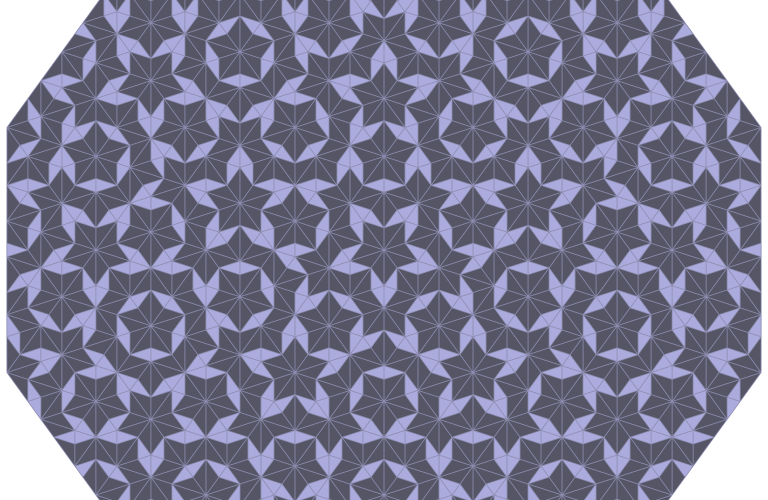
This pattern is drawn by a WebGL 2 fragment shader. Its source:

```glsl
#version 300 es
precision highp float;
// Draws a five-fold Penrose rhomb tiling filling a decagon, cropped by the canvas.

uniform vec2 u_resolution;
out vec4 fragColor;

const vec3 PAPER = vec3(1.0);
const vec3 THICK_COLOR = vec3(0.335, 0.335, 0.40);
const vec3 THIN_COLOR = vec3(0.67, 0.67, 0.867);
const vec3 LINE_COLOR = vec3(0.55, 0.55, 0.69);
const float RADIUS = 0.793;       // decagon circumradius, in canvas heights
const float LINE_WIDTH = 0.0016;  // in canvas heights
const int LEVELS = 6;             // subdivision steps
const int SAMPLES = 3;            // antialiasing samples per axis

const float PI = 3.14159265;
const float SECTOR = PI / 5.0;
const float INV_PHI = 0.61803399;

float cross2(vec2 a, vec2 b) {
  return a.x * b.y - a.y * b.x;
}

// True when p and q lie on the same side of the line through a and b.
bool sameSide(vec2 p, vec2 q, vec2 a, vec2 b) {
  return cross2(b - a, p - a) * cross2(b - a, q - a) > 0.0;
}

float segmentDistance(vec2 p, vec2 a, vec2 b) {
  vec2 ab = b - a;
  float t = clamp(dot(p - a, ab) / dot(ab, ab), 0.0, 1.0);
  return length(p - a - t * ab);
}

// Mirror the plane into one sector of the ten-triangle wheel.
vec2 foldToSector(vec2 p) {
  float angle = atan(p.y, p.x) + 0.5 * PI;
  angle = abs(mod(angle + SECTOR, 2.0 * SECTOR) - SECTOR);
  return length(p) * vec2(cos(angle), sin(angle));
}

vec3 tiling(vec2 point, float pixel) {
  vec2 p = foldToSector(point);
  vec2 a = vec2(0.0);
  vec2 b = vec2(RADIUS, 0.0);
  vec2 c = RADIUS * vec2(cos(SECTOR), sin(SECTOR));
  bool inside = sameSide(p, a, b, c);
  bool thin = true;  // half of a thin rhomb, otherwise half of a thick one

  // Descend into the Robinson triangle that holds p.
  for (int i = 0; i < LEVELS; i++) {
    vec2 oldA = a, oldB = b, oldC = c;
    if (thin) {
      vec2 cut = mix(a, b, INV_PHI);
      thin = sameSide(p, b, c, cut);
      if (thin) { a = oldC; b = cut; c = oldB; }
      else { a = cut; b = oldC; c = oldA; }
    } else {
      vec2 q = mix(b, a, INV_PHI);
      vec2 r = mix(b, c, INV_PHI);
      if (sameSide(p, oldC, r, oldA)) {
        a = r; b = oldC; c = oldA;
      } else if (sameSide(p, oldB, q, r)) {
        a = q; b = r; c = oldB;
      } else {
        a = r; b = q; c = oldA;
        thin = true;
      }
    }
  }

  // Tile fill, then hairlines on the rhomb edges and the diagonal.
  vec3 color = !inside ? PAPER : thin ? THIN_COLOR : THICK_COLOR;
  float d = min(segmentDistance(p, a, b),
                min(segmentDistance(p, b, c), segmentDistance(p, c, a)));
  float line = clamp((0.5 * LINE_WIDTH - d) / pixel + 0.5, 0.0, 1.0);
  return mix(color, LINE_COLOR, line);
}

void main() {
  float pixel = 1.0 / u_resolution.y;
  vec3 sum = vec3(0.0);
  for (int y = 0; y < SAMPLES; y++) {
    for (int x = 0; x < SAMPLES; x++) {
      vec2 jitter = (vec2(x, y) + 0.5) / float(SAMPLES) - 0.5;
      vec2 p = (gl_FragCoord.xy + jitter - 0.5 * u_resolution) * pixel;
      sum += tiling(p, pixel / float(SAMPLES));
    }
  }
  fragColor = vec4(sum / float(SAMPLES * SAMPLES), 1.0);
}
```
